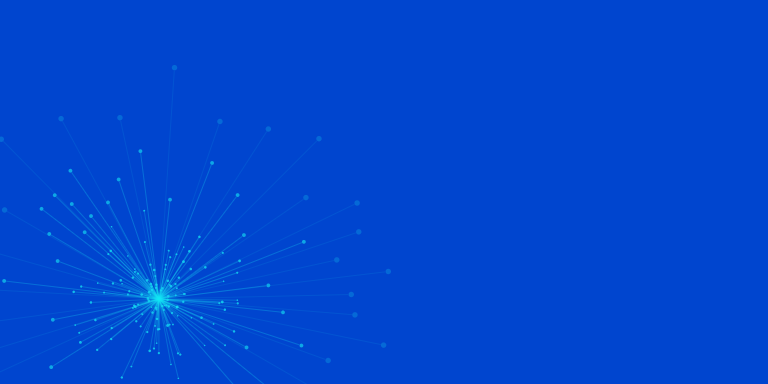
A Shadertoy shader for this background:

```glsl
float hash(float n) {
    return fract(sin(n * 91.73) * 4375.85);
}

// Antialiased fill of a signed distance
float fill(float d) {
    return clamp(0.5 - d * iResolution.y, 0.0, 1.0);
}

// Thin line that keeps its weight when narrower than one pixel
float stroke(float d, float halfWidth) {
    float pixel = 1.0 / iResolution.y;
    return fill(d - max(halfWidth, 0.5 * pixel)) * min(1.0, 2.0 * halfWidth / pixel);
}

// Line from the centre, ending in a dot
void addRay(inout vec3 color, vec2 p, float angle, float reach, float dotRadius,
            vec3 tint, float lineAlpha, float dotAlpha) {
    vec2 dir = vec2(cos(angle), sin(angle));
    float along = clamp(dot(p, dir), 0.0, reach);
    float line = stroke(length(p - dir * along), 0.0011);
    float tip = fill(length(p - dir * reach) - dotRadius);
    color = mix(color, tint, max(line * lineAlpha, tip * dotAlpha));
}

void mainImage(out vec4 fragColor, in vec2 fragCoord) {
    vec2 p = fragCoord / iResolution.y - vec2(0.414, 0.2214);
    vec3 color = vec3(0.0, 0.27, 0.81);
    vec3 cyan = vec3(0.08, 0.86, 0.95);

    // Long, faint rays
    for (int i = 0; i < 23; i++) {
        float n = float(i);
        float angle = radians(-47.0 + 10.9 * n + 17.0 * cos(0.322 * n));
        float reach = 0.534 + 0.07 * cos(2.33 * n - 5.1);
        addRay(color, p, angle, reach, 0.007, cyan, 0.12, 0.24);
    }

    // Medium rays, crowded toward the upper left
    for (int i = 0; i < 25; i++) {
        float n = float(i);
        float angle = radians(-49.0 + 11.6 * n + 1.7 * n * cos(0.32 * n - 3.4));
        float reach = 0.333 + 0.073 * cos(2.35 * (n - 22.0));
        addRay(color, p, angle, reach, 0.0049, cyan, 0.33, 0.65);
    }

    // Short rays, dense near the centre
    for (int i = 0; i < 120; i++) {
        float n = float(i);
        float angle = 2.4 * n + 0.5 * hash(n + 7.0);
        float spread = pow(hash(n + 1.0), 1.7);
        float reach = 0.02 + 0.215 * spread;
        float dotRadius = 0.0018 + 0.0018 * hash(n + 31.0);
        addRay(color, p, angle, reach, dotRadius, cyan, 0.3, 0.8);
    }

    // Bright core
    color = mix(color, vec3(0.05, 0.93, 0.96), 0.8 * exp(-length(p) / 0.012));
    fragColor = vec4(color, 1.0);
}
```
